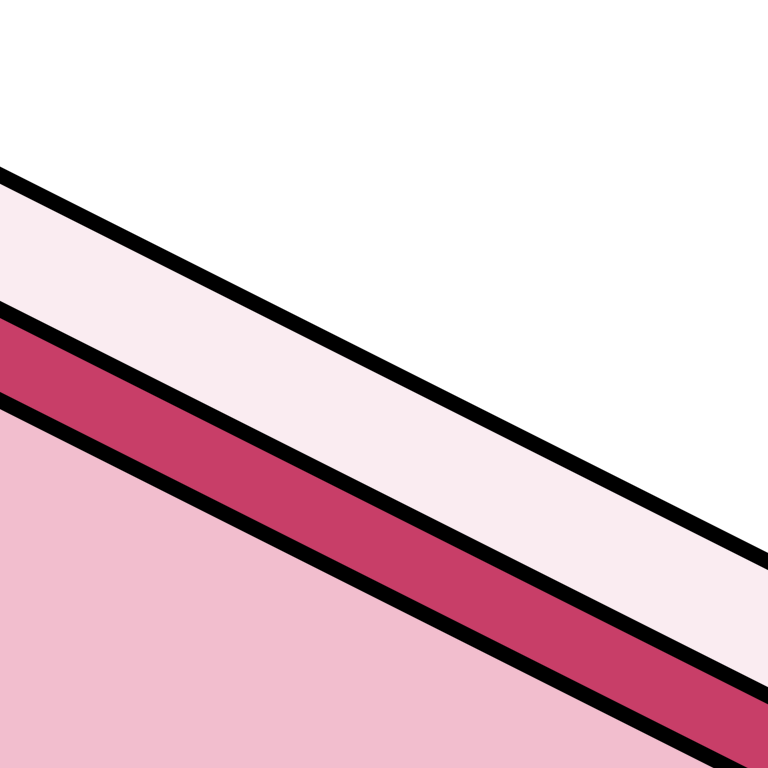
This background is drawn by a WebGL 1 fragment shader. Its source:

```glsl
precision highp float;
uniform vec2 u_resolution;

// Soft step one pixel wide
float edge(float d, float pixel) {
  return smoothstep(-0.75 * pixel, 0.75 * pixel, d);
}

// Black stripe centred on distance zero
float stripe(float d, float pixel) {
  return 1.0 - edge(abs(d) - 0.0100, pixel);
}

void main() {
  vec2 uv = gl_FragCoord.xy / u_resolution;
  float pixel = 1.0 / min(u_resolution.x, u_resolution.y);

  vec3 white = vec3(1.0);
  vec3 blush = vec3(0.98, 0.925, 0.945);
  vec3 rose = vec3(0.784, 0.243, 0.408);
  vec3 pink = vec3(0.949, 0.745, 0.808);

  // Distances above the three parallel slanted lines
  vec3 heights = vec3(0.7719, 0.5971, 0.4785);
  vec3 d = (uv.y + 0.503 * uv.x - heights) / length(vec2(1.0, 0.503));

  // Flat bands from bottom to top
  vec3 color = mix(pink, rose, edge(d.z, pixel));
  color = mix(color, blush, edge(d.y, pixel));
  color = mix(color, white, edge(d.x, pixel));

  // Outlines between the bands
  float ink = max(stripe(d.x, pixel), max(stripe(d.y, pixel), stripe(d.z, pixel)));
  gl_FragColor = vec4(mix(color, vec3(0.0), ink), 1.0);
}
```
